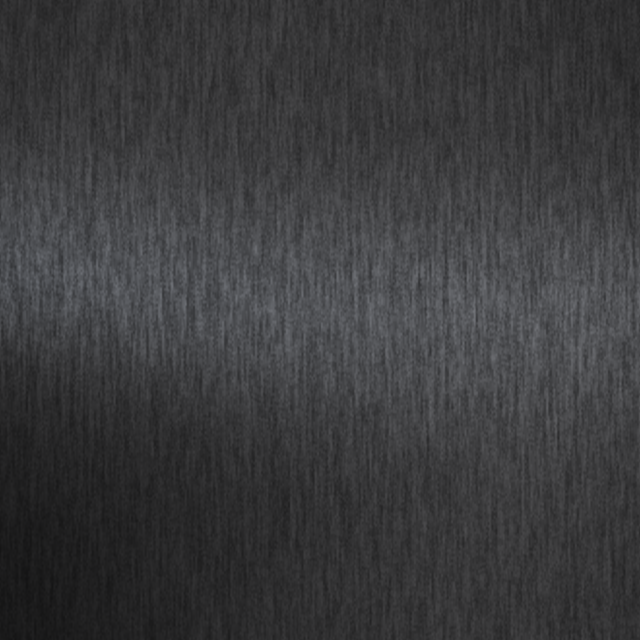
Reproduce this texture procedurally as a Shadertoy shader.

```glsl
// Dark brushed metal: fine vertical fibres under a broad horizontal sheen.
// Fibres are columns of 1D noise with random vertical shifts, in three sizes;
// the sheen is a lopsided Gaussian band that widens towards the lower right.

#define SHEEN_GAIN   0.118
#define SHEEN_ABOVE  0.18
#define TOP_TONE     0.206
#define BRUSH_GAIN   0.78
#define LONG_FIBRE   vec2(235.0, 15.0)
#define SHORT_FIBRE  vec2(290.0, 46.0)
#define GRAIN        vec2(330.0, 230.0)
#define NEUTRAL_TINT vec3(1.0, 0.995, 1.015)
#define STEEL_TINT   vec3(0.97, 0.998, 1.05)

float hash(vec2 p) {
    return fract(sin(dot(p, vec2(127.1, 311.7))) * 43758.5453);
}

// Smooth noise along one column, shifted so that fibre ends do not line up
float columnNoise(float column, float y, float seed) {
    y += 17.0 * hash(vec2(column, seed));
    float cell = floor(y);
    float blend = smoothstep(0.0, 1.0, y - cell);
    float low = hash(vec2(column + seed, cell));
    float high = hash(vec2(column + seed, cell + 1.0));
    return mix(low, high, blend);
}

// Neighbouring columns blended into soft-edged fibres, centred on zero
float fibres(vec2 uv, vec2 density, float seed) {
    vec2 p = uv * density;
    float column = floor(p.x);
    float blend = smoothstep(0.0, 1.0, p.x - column);
    return mix(columnNoise(column, p.y, seed),
               columnNoise(column + 1.0, p.y, seed), blend) - 0.5;
}

// Bright band, sharper below on the left and softer on the right
float sheenBand(vec2 uv) {
    float offset = uv.y - mix(0.565, 0.52, smoothstep(0.0, 0.6, uv.x));
    float below = mix(0.10, 0.20, smoothstep(-0.1, 0.7, uv.x));
    float width = offset > 0.0 ? SHEEN_ABOVE : below;
    return exp(-offset * offset / (width * width));
}

// Slow light without the sheen: darkest in the lower left corner
float baseTone(vec2 uv) {
    float bottom = mix(0.105, 0.22, smoothstep(-0.15, 0.95, uv.x));
    float tone = mix(bottom, TOP_TONE, smoothstep(0.1, 0.65, uv.y));
    float corner = length((uv - vec2(0.5)) * vec2(1.0, 0.8));
    return tone * (1.04 - 0.16 * smoothstep(0.35, 0.65, corner));
}

void mainImage(out vec4 fragColor, in vec2 fragCoord) {
    vec2 uv = fragCoord / iResolution.xy;

    // Brushing in three sizes; the finest breaks the fibres into grains
    float longFibre = fibres(uv, LONG_FIBRE, 3.0);
    float shortFibre = fibres(uv, SHORT_FIBRE, 11.0);
    float grain = fibres(uv, GRAIN, 29.0);
    float brush = 0.34 * longFibre + 0.38 * shortFibre + 0.36 * grain;

    // Fibres nudge the sheen up and down, so its edge is ragged
    float sheen = sheenBand(uv + vec2(0.0, 0.012 * longFibre));
    float tone = baseTone(uv) + SHEEN_GAIN * sheen;
    tone *= 1.0 + BRUSH_GAIN * brush * mix(0.9, 1.05, sheen);

    // The sheen is cooler, most of all on the left
    float coolness = sheen * mix(1.0, 0.55, uv.x);
    vec3 color = tone * mix(NEUTRAL_TINT, STEEL_TINT, coolness);
    fragColor = vec4(clamp(color, 0.0, 1.0), 1.0);
}
```
